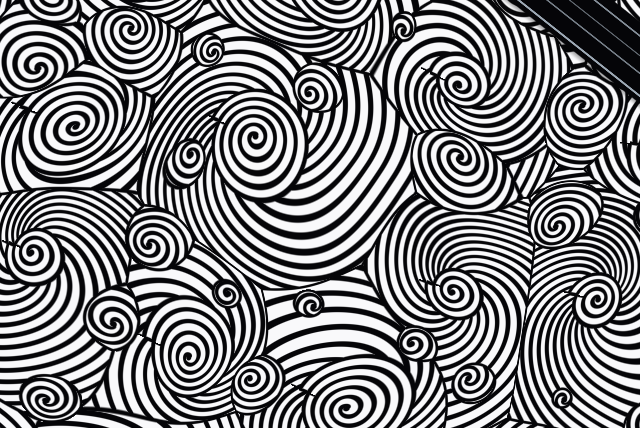
Give the GLSL for this pattern, as a Shadertoy shader.

```glsl
// Black and white ornament of interlocking spirals with sweeping, fanning stripes.
// A jittered lattice of large and small swirls splits the plane by weighted distance;
// each swirl is filled with spiral stripes, and a glossy dark bar crosses one corner.

const float TAU = 6.2831853;
const vec3 PAPER = vec3(0.975, 0.975, 0.985);
const vec3 INK = vec3(0.02, 0.02, 0.03);
const vec3 GLOSS = vec3(0.80, 0.86, 0.92);
const float SPACING = 0.215;   // lattice step, in canvas heights
const float OUTLINE = 0.0033;  // half width of contour lines

struct Swirl {
    vec2 offset;   // from the swirl centre to the point
    float weight;  // share of the plane it claims
    float turns;   // stripe count of the inner spiral
    float period;  // stripe spacing of the inner spiral
    float spin;    // turning direction
    vec2 seed;
};

vec2 hash22(vec2 p) {
    vec3 q = fract(p.xyx * vec3(0.1031, 0.1030, 0.0973));
    q += dot(q, q.yzx + 33.33);
    return fract((q.xx + q.yz) * q.zy);
}

vec2 noise2(vec2 p) {
    vec2 i = floor(p), f = fract(p);
    f = f * f * (3.0 - 2.0 * f);
    return mix(mix(hash22(i), hash22(i + vec2(1, 0)), f.x),
               mix(hash22(i + vec2(0, 1)), hash22(i + vec2(1, 1)), f.x), f.y);
}

// Nodes with two even indices hold large swirls, the others small ones.
Swirl makeSwirl(vec2 node, vec2 p) {
    vec2 jitter = hash22(node + 71.0) - 0.5;
    vec2 seed = hash22(node + 137.0);
    bool large = mod(node.x, 2.0) + mod(node.y, 2.0) < 0.5;
    vec2 centre = (node + jitter * (large ? 0.8 : 0.5)) * SPACING;
    float weight = large ? mix(0.7, 1.35, seed.x) : mix(0.13, 0.46, seed.x);
    if (!large && seed.y > 0.64) weight = 0.0;
    float turns = large ? floor(mix(3.0, 6.0, seed.y)) : 99.0;
    float period = large ? mix(0.0195, 0.0235, seed.y) : mix(0.0150, 0.0210, seed.x);
    return Swirl(p - centre, weight, turns, period, jitter.x > 0.0 ? 1.0 : -1.0, seed);
}

float turnAngle(Swirl s, vec2 d) { return atan(d.y, d.x + 1e-7) * s.spin; }

// Radius made lopsided along a curved axis, giving comma shaped lobes.
float lobedRadius(Swirl s, vec2 d, float lobe) {
    float r = length(d);
    return r * (1.0 + lobe * cos(turnAngle(s, d) - TAU * s.seed.x + 6.0 * r));
}

// Stripe count along the inner spiral; only small swirls may have two arms.
float corePhase(Swirl s, vec2 d) {
    float arms = s.turns > 50.0 ? 1.0 + step(0.3, s.seed.y) : 1.0;
    return lobedRadius(s, d, 0.15) / s.period + turnAngle(s, d) / TAU * arms;
}

// Stripe count across the many-armed wings that fan out around it.
float wingPhase(Swirl s, vec2 d) {
    float angle = turnAngle(s, d);
    float arms = floor(mix(8.0, 26.0, s.seed.x));
    float wave = 0.4 * sin(2.0 * angle + 12.0 * length(d) + TAU * s.seed.y);
    return lobedRadius(s, d, 0.17) / (s.period * 1.22) + arms * angle / TAU + wave;
}

float stripePhase(Swirl s, vec2 d, bool inCore) {
    return inCore ? corePhase(s, d) : wingPhase(s, d);
}

float wrapDelta(float a) { return a - round(a); }

// Signed distance to the stripes, negative inside the ink; strokes swell and taper.
float stripeDistance(Swirl s, bool inCore) {
    const float e = 0.0005;
    float phase = stripePhase(s, s.offset, inCore);
    vec2 slope = vec2(wrapDelta(stripePhase(s, s.offset + vec2(e, 0), inCore) - phase),
                      wrapDelta(stripePhase(s, s.offset + vec2(0, e), inCore) - phase)) / e;
    float spacing = 1.0 / max(length(slope), 1.0);
    float swell = 1.0 + 0.12 * sin(3.0 * turnAngle(s, s.offset) + TAU * s.seed.y);
    float halfWidth = swell * min(mix(0.0048, 0.225 * spacing, 0.6), 0.26 * spacing);
    return abs(wrapDelta(phase)) * spacing - halfWidth;
}

// Outline of the inner spiral: its last turn, closed by a short step where it ends.
float coreOutline(Swirl s, float beyond) {
    float turn = abs(beyond) * s.period;
    float cut = length(s.offset) * (0.5 * TAU - abs(turnAngle(s, s.offset)));
    if (abs(beyond) < 1.0) turn = min(turn, cut);
    return turn - 0.0042;
}

// Distance to the nearest ink line of the whole ornament.
float ornament(vec2 p) {
    vec2 home = round(p / SPACING);
    Swirl best = makeSwirl(home, p);
    float first = 1e5, second = 1e5;
    vec2 firstSlope = vec2(0), secondSlope = vec2(0);
    for (int j = -3; j <= 3; j++)
    for (int i = -3; i <= 3; i++) {
        Swirl s = makeSwirl(home + vec2(i, j), p);
        if (s.weight <= 0.0) continue;
        float score = lobedRadius(s, s.offset, 0.32) / s.weight;
        vec2 slope = s.offset * score / max(dot(s.offset, s.offset), 1e-6);
        if (score < first) {
            second = first; secondSlope = firstSlope;
            first = score; firstSlope = slope; best = s;
        } else if (score < second) {
            second = score; secondSlope = slope;
        }
    }
    float border = (second - first) / max(length(secondSlope - firstSlope), 0.8);
    float beyond = corePhase(best, best.offset) - best.turns;
    float contour = min(border - OUTLINE, coreOutline(best, beyond));
    float eye = length(best.offset) - 0.007;
    return min(min(contour, eye), stripeDistance(best, beyond < 0.0));
}

// Dark bar with thin bright reflections; depth runs inward from the corner.
vec3 glossyBar(vec3 base, float depth, float aa) {
    const float near = 0.04, width = 0.15;
    float shade = step(near, depth) * (1.0 - smoothstep(0.0, 0.014, depth - near - width));
    vec3 bar = INK;
    for (int i = 0; i < 4; i++) {
        vec2 h = hash22(vec2(i, 9));
        float streak = near + width * (float(i) + 0.25 + 0.5 * h.x) / 4.0;
        float lit = 1.0 - smoothstep(0.0, aa, abs(depth - streak) - 0.002 * h.y);
        bar = mix(bar, GLOSS, lit * mix(0.3, 0.95, h.y));
    }
    float outside = abs(depth - near - 0.5 * width) - 0.5 * width;
    return mix(bar, base * (1.0 - 0.3 * shade), smoothstep(-aa, aa, outside));
}

void mainImage(out vec4 fragColor, in vec2 fragCoord) {
    vec2 p = fragCoord / iResolution.y;
    float aa = 0.8 / iResolution.y;
    // Turn the lattice and bend it for a hand drawn flow.
    vec2 q = mat2(0.92, 0.39, -0.39, 0.92) * p + 3.1;
    q += 0.07 * (noise2(q * 3.0) - 0.5);
    vec3 color = mix(INK, PAPER, smoothstep(-aa, aa, ornament(q)));
    vec2 corner = vec2(iResolution.x / iResolution.y, 1.0);
    float depth = dot(corner - p, vec2(0.62, 0.784));
    if (depth < 0.22) color = glossyBar(color, depth, aa);
    fragColor = vec4(color, 1.0);
}
```
